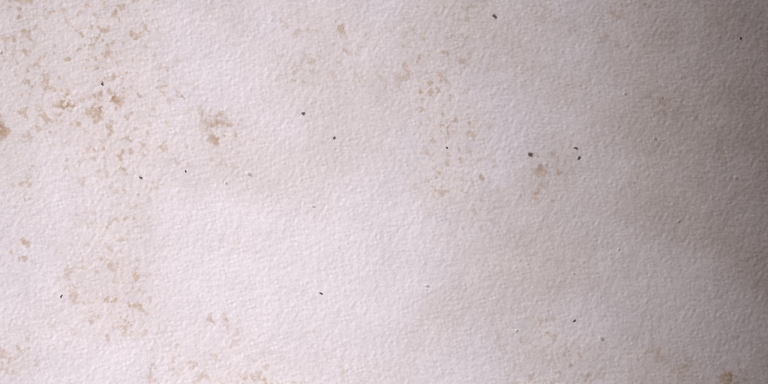
This texture is drawn by a WebGL 1 fragment shader. Its source:

```glsl
precision highp float;
// Rough off-white plaster wall, lit from the left, with faint stains and specks.
uniform vec2 u_resolution;

float hash(vec2 p) {
  return fract(sin(dot(p, vec2(127.1, 311.7))) * 43758.5453);
}

float noise(vec2 p) {
  vec2 i = floor(p), f = fract(p);
  f = f * f * (3.0 - 2.0 * f);
  return mix(mix(hash(i), hash(i + vec2(1.0, 0.0)), f.x),
             mix(hash(i + vec2(0.0, 1.0)), hash(i + 1.0), f.x), f.y);
}

mat2 rotation(float a) {
  return mat2(cos(a), sin(a), -sin(a), cos(a));
}

float fbm(vec2 p) {
  float sum = 0.0, amp = 0.5;
  for (int i = 0; i < 5; i++) {
    sum += amp * noise(p);
    p = rotation(0.65) * p * 2.03 + 17.3;
    amp *= 0.5;
  }
  return sum;
}

// Fine bumps over slightly broader lumps
float plaster(vec2 p) {
  return 0.65 * noise(rotation(0.5) * p * 135.0)
       + 0.3 * noise(rotation(0.9) * p * 80.0 + 9.0)
       + 0.3 * noise(rotation(0.2) * p * 215.0 + 31.0);
}

// Soft-edged elongated spot
float spot(vec2 d, float angle, float radius) {
  d = rotation(angle) * d;
  d.y *= 1.5;
  return 1.0 - smoothstep(radius * 0.4, radius * 1.4, length(d));
}

void main() {
  vec2 uv = gl_FragCoord.xy / u_resolution;
  vec2 p = gl_FragCoord.xy / u_resolution.y;

  // Light falling off to the right, slightly dimmer at the top and left edge
  float shade = 0.922 - 0.41 * pow(max(uv.x - 0.32, 0.0) / 0.68, 1.75);
  shade -= 0.055 * uv.y * uv.y + 0.03 * (1.0 - smoothstep(0.0, 0.16, uv.x));

  // Faint grey smudges and fine mottling
  float smudge = smoothstep(0.45, 0.75, fbm(p * 3.2 + 4.0));
  shade -= 0.022 * smudge + 0.05 * (fbm(p * 16.0 + 20.0) - 0.48);

  // Relief of the surface
  vec2 toLight = vec2(-0.8, 0.6);
  float height = plaster(p);
  shade += 0.095 * (height - plaster(p + toLight * 0.005));
  shade += 0.025 * (height - 0.62);
  shade += 0.015 * (hash(floor(p * 256.0)) - 0.5);

  // Pinkish white in the light, warmer grey in the shadow
  float lit = smoothstep(0.42, 0.86, shade);
  vec3 color = shade * mix(vec3(1.0, 0.918, 0.918), vec3(1.0, 0.95, 0.979), lit);

  // Tan stains: tiny flecks gathered in a few loose patches
  float patches = smoothstep(0.45, 0.72, fbm(p * 3.4 + 51.0));
  float flecks = smoothstep(0.54, 0.74, fbm(rotation(0.8) * p * 60.0 + 70.0));
  color *= mix(vec3(1.0), vec3(0.85, 0.77, 0.67), 0.6 * patches * flecks);
  color *= mix(vec3(1.0), vec3(0.99, 0.98, 0.96), max(patches, smudge));

  // Scattered dark specks, pale chips with shadows, and small rusty clusters
  float crumbs = smoothstep(0.5, 0.72, fbm(rotation(0.4) * p * 55.0 + 13.0));
  for (int i = 0; i < 14; i++) {
    float k = float(i);
    vec2 center = vec2(2.0 * hash(vec2(k, 3.1)), hash(vec2(k, 8.7)));
    float size = hash(vec2(k, 5.3));
    float angle = 6.283 * hash(vec2(k, 1.9));
    vec2 d = p - center + 0.004 * (noise(p * 150.0) - 0.5);
    color *= 1.0 - 0.55 * spot(d, angle, mix(0.004, 0.008, size * size));

    vec2 chip = p - vec2(2.0 * hash(vec2(k, 12.4)), hash(vec2(k, 15.8)));
    float radius = mix(0.004, 0.008, size * size);
    color *= 1.0 - 0.22 * spot(chip + toLight * radius, angle, radius);
    color = mix(color, color * 1.08 + 0.02, spot(chip, angle, radius));

    vec2 rust = p - vec2(2.0 * hash(vec2(k, 22.6)), hash(vec2(k, 27.2)));
    float cluster = exp(-dot(rust, rust) / mix(0.0003, 0.002, size));
    color *= mix(vec3(1.0), vec3(0.78, 0.67, 0.54), 0.8 * cluster * crumbs);
  }

  gl_FragColor = vec4(clamp(color, 0.0, 1.0), 1.0);
}
```
